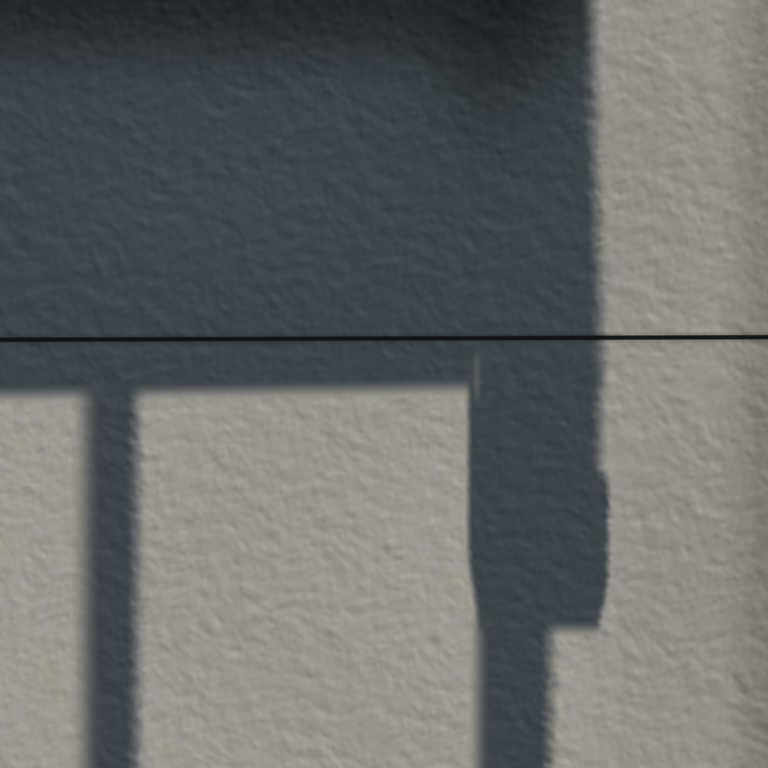
Reproduce this texture procedurally as a Shadertoy shader.

```glsl
const vec3 LIT = vec3(0.605, 0.592, 0.556);
const vec3 SHADE = vec3(0.240, 0.270, 0.290);
const vec3 SHADE_BLUE = vec3(0.252, 0.285, 0.320);
const vec3 DEEP = vec3(0.105, 0.118, 0.122);
const vec3 WIRE = vec3(0.055, 0.060, 0.070);
const float GRAIN_SCALE = 62.0;
const float GRAIN_LIT = 0.050;
const float GRAIN_SHADE = 0.030;
const float WIRE_RADIUS = 0.0027;

vec3 hash3(vec2 cell) {
    vec3 q = vec3(dot(cell, vec2(127.1, 311.7)),
                  dot(cell, vec2(269.5, 183.3)),
                  dot(cell, vec2(419.2, 371.9)));
    return fract(sin(q) * 43758.5);
}

// Cellular noise: one smooth bump or dent per cell
float cellBumps(vec2 p) {
    vec2 cell = floor(p), local = fract(p);
    float height = 0.0;
    for (int j = -1; j <= 1; j++) {
        for (int i = -1; i <= 1; i++) {
            vec2 offset = vec2(i, j);
            vec3 h = hash3(cell + offset);
            vec2 d = offset + h.xy - local;
            height += (2.0 * h.z - 1.0) * exp(-4.5 * dot(d, d));
        }
    }
    return height;
}

float plasterHeight(vec2 uv) {
    vec2 p = uv * GRAIN_SCALE;
    p += 0.35 * sin(p.yx * 0.7 + 1.5 * sin(p * 0.23));
    mat2 turn = mat2(0.8, 0.6, -0.6, 0.8);
    return cellBumps(p * vec2(0.85, 1.1)) + 0.5 * cellBumps(turn * p * 2.1 + 17.0);
}

// Slope of the plaster towards the light
float plasterRelief(vec2 uv) {
    vec2 stepToLight = vec2(0.0018, 0.0024);
    return plasterHeight(uv - stepToLight) - plasterHeight(uv + stepToLight);
}

float rise(float x, float edge, float soft) {
    return smoothstep(edge - soft, edge + soft, x);
}

float band(float x, float lo, float hi, float softLo, float softHi) {
    return rise(x, lo, softLo) * (1.0 - rise(x, hi, softHi));
}

float shadowMask(vec2 uv) {
    // Broad shadow with its lower beam
    float sideEdge = mix(0.783, 0.771, smoothstep(0.5, 1.0, uv.y));
    float side = 1.0 - rise(uv.x, sideEdge, 0.016);
    float beam = side * rise(uv.y, 0.486 + 0.017 * uv.x, 0.013);

    // Narrow post
    float post = band(uv.x, 0.111, 0.178, 0.021, 0.015)
               * (1.0 - rise(uv.y, 0.52, 0.02));

    // Wide column, tapered at its foot
    float taper = 1.0 - smoothstep(0.17, 0.29, uv.y);
    float bulge = 1.0 - smoothstep(0.365, 0.392, uv.y);
    float leftEdge = 0.610 + 0.014 * taper;
    float rightEdge = 0.781 + 0.011 * bulge - 0.013 * taper * taper;
    float rightSoft = mix(0.013, 0.006, bulge);
    float column = band(uv.x, leftEdge, rightEdge, 0.006, rightSoft)
                 * band(uv.y, 0.181, 0.53, 0.012, 0.02);

    // Stem below the column
    float stem = band(uv.x, 0.623, 0.717, 0.014, 0.015)
               * (1.0 - rise(uv.y, 0.20, 0.02));

    return 1.0 - (1.0 - beam) * (1.0 - post) * (1.0 - column) * (1.0 - stem);
}

vec3 shadeColor(vec2 uv) {
    vec2 bluePos = (uv - vec2(0.25, 0.73)) / vec2(0.38, 0.16);
    vec3 color = mix(SHADE, SHADE_BLUE, 0.7 * exp(-dot(bluePos, bluePos)));

    // Dark upper rim and the pool beneath it
    float rim = smoothstep(0.86, 1.02, uv.y) * (1.0 - 0.5 * smoothstep(0.66, 0.77, uv.x));
    vec2 poolPos = (uv - vec2(0.645, 0.96)) / vec2(0.085, 0.13);
    float pool = 0.55 * exp(-dot(poolPos, poolPos));
    return mix(color, DEEP, 1.0 - (1.0 - 0.8 * rim) * (1.0 - pool));
}

vec3 litColor(vec2 uv) {
    float fade = 1.0 - 0.05 * smoothstep(0.72, 0.85, uv.x);
    fade *= 1.0 - 0.13 * smoothstep(0.93, 1.0, uv.x);
    fade *= 1.0 + 0.015 * sin(uv.x * 9.0 + 2.0 * sin(uv.y * 6.0));
    return LIT * fade;
}

void mainImage(out vec4 fragColor, in vec2 fragCoord) {
    vec2 uv = fragCoord / iResolution.xy;
    float pixel = 1.0 / iResolution.y;
    float relief = plasterRelief(uv);

    // Grain slightly roughens the shadow edges
    float shadow = shadowMask(uv + 0.002 * relief);
    vec3 color = mix(litColor(uv), shadeColor(uv), shadow);
    color += relief * mix(GRAIN_LIT, GRAIN_SHADE, shadow);

    // Faint sliver of light beside the column
    float sliver = band(uv.x, 0.617, 0.625, 0.004, 0.004)
                 * band(uv.y, 0.485, 0.537, 0.018, 0.018);
    color = mix(color, LIT, 0.25 * sliver);

    // Taut wire with a soft contact shadow
    float wireDist = abs(uv.y - mix(0.5575, 0.561, uv.x));
    color *= 1.0 - 0.22 * exp(-wireDist * wireDist / 0.00003);
    float wire = 1.0 - smoothstep(WIRE_RADIUS - pixel, WIRE_RADIUS + pixel, wireDist);
    color = mix(color, WIRE, 0.92 * wire);

    fragColor = vec4(clamp(color, 0.0, 1.0), 1.0);
}
```
